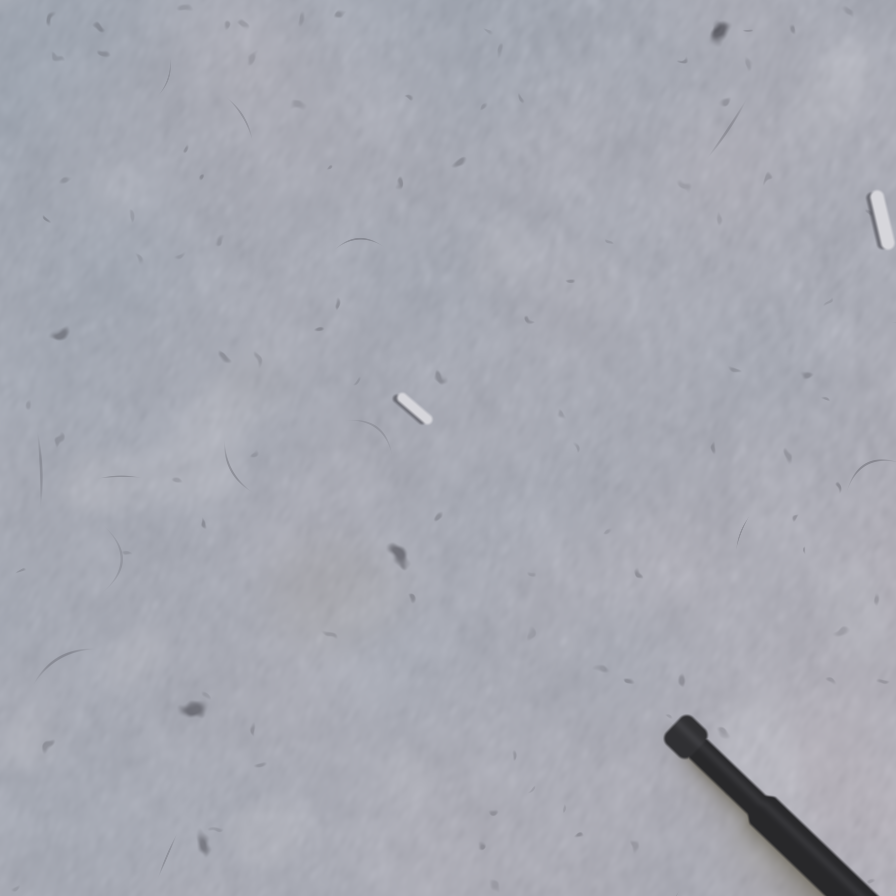
A WebGL 1 fragment shader for this texture:

```glsl
precision highp float;
uniform vec2 u_resolution;

const vec3 COOL = vec3(0.622, 0.648, 0.692);
const vec3 WARM = vec3(0.690, 0.684, 0.718);
const vec3 STAIN = vec3(0.63, 0.615, 0.60);
const vec3 PALE = vec3(0.73, 0.735, 0.765);
const vec3 GRIT = vec3(0.27, 0.27, 0.30);
const vec3 CHIP = vec3(0.84, 0.84, 0.86);
const vec3 ROD_DARK = vec3(0.155, 0.155, 0.165);
const vec3 ROD_LIGHT = vec3(0.25, 0.25, 0.265);
const vec3 ROD_SHADOW = vec3(0.43, 0.41, 0.35);
const vec2 ROD_START = vec2(0.764, 0.179);
const vec2 ROD_AXIS = vec2(0.722, -0.692);
const vec2 LIGHT_SHIFT = vec2(0.0035, 0.0025);
const float GRAIN = 0.013;
const float RELIEF = 0.015;
const float MOTTLE = 0.014;
const float EDGE = 0.0022;

vec3 hash3(vec2 cell) {
  vec3 q = fract(cell.xyx * vec3(0.1031, 0.1030, 0.0973));
  q += dot(q, q.yxz + 33.33);
  return fract((q.xxy + q.yzz) * q.zyx);
}

// Cellular noise: one soft bump of random sign per cell
float bumps(vec2 p) {
  vec2 cell = floor(p);
  float sum = 0.0;
  for (int j = -1; j <= 1; j++) {
    for (int i = -1; i <= 1; i++) {
      vec2 c = cell + vec2(i, j);
      vec3 h = hash3(c);
      vec2 d = p - c - h.xy;
      float f = max(0.0, 1.0 - dot(d, d));
      sum += (h.z * 2.0 - 1.0) * f * f * f;
    }
  }
  return sum;
}

// Scattered marks, size is (half length, half width) in canvas units
float marks(vec2 p, float cells, float share, vec2 size, float seed) {
  vec2 cell = floor(p * cells);
  float cover = 0.0;
  for (int j = -1; j <= 1; j++) {
    for (int i = -1; i <= 1; i++) {
      vec2 c = cell + vec2(i, j);
      vec3 h = hash3(c + seed);
      vec3 k = hash3(c + seed + 57.0);
      vec2 d = p - (c + 0.15 + 0.7 * h.xy) / cells;
      float turn = k.x * 3.14159;
      d = mat2(cos(turn), -sin(turn), sin(turn), cos(turn)) * d;
      d.y += d.x * d.x * (k.y - 0.5) * 40.0;
      float r = length(d / (size * (0.6 + 0.7 * k.z)));
      float mark = (1.0 - smoothstep(0.4, 1.4, r)) * (0.45 + 0.55 * k.y);
      cover = max(cover, mark * step(h.z, share));
    }
  }
  return cover;
}

float segment(vec2 p, vec2 a, vec2 b) {
  vec2 ab = b - a;
  return length(p - a - ab * clamp(dot(p - a, ab) / dot(ab, ab), 0.0, 1.0));
}

float fill(float dist) {
  float soft = max(EDGE, 0.75 / u_resolution.y);
  return 1.0 - smoothstep(-soft, soft, dist);
}

vec3 concrete(vec2 p) {
  // Broad cool and warm clouds, lighter towards the lower right
  float cloud = bumps(p * 3.1 + 4.0) + 0.6 * bumps(p * 7.3 + 19.0);
  float warmth = 0.50 + 0.32 * (p.x - 0.5) - 0.50 * (p.y - 0.5) + 0.32 * cloud;
  vec3 color = mix(COOL, WARM, clamp(warmth, 0.0, 1.25));
  color = mix(color, STAIN, 0.35 * smoothstep(0.35, 1.0, bumps(p * 5.0 + 71.0)));
  color = mix(color, PALE, 0.45 * smoothstep(0.35, 0.8, bumps(p * 8.0 + 113.0)));

  // Fine grain and relief lit from one side, rougher at the upper right
  vec2 q = mat2(0.88, 0.47, -0.47, 0.88) * p * vec2(1.0, 0.85);
  float rough = 0.65 + 0.7 * smoothstep(0.5, 1.2, p.x + 0.5 * p.y)
              + 0.4 * bumps(p * 6.0 + 31.0);
  float relief = bumps(q * 68.0) - bumps((q + LIGHT_SHIFT) * 68.0);
  float grain = bumps(q * vec2(150.0, 95.0) + 9.0);
  float mottle = bumps(p * 19.0 + 47.0) + 0.7 * bumps(p * 38.0 + 83.0);
  return color + GRAIN * grain + RELIEF * rough * relief + MOTTLE * mottle;
}

vec3 addGrit(vec3 color, vec2 p) {
  vec2 ragged = p + 0.0035 * vec2(bumps(p * 95.0), bumps(p * 95.0 + 40.0));
  color = mix(color, GRIT, 0.80 * marks(ragged, 6.0, 0.26, vec2(0.012, 0.007), 3.0));
  color = mix(color, GRIT, 0.30 * marks(ragged, 23.0, 0.17, vec2(0.006, 0.003), 11.0));
  return mix(color, GRIT, 0.35 * marks(p, 9.0, 0.16, vec2(0.025, 0.0013), 29.0));
}

vec3 addChip(vec3 color, vec2 p, vec2 a, vec2 b, float radius) {
  float shade = fill(segment(p + vec2(0.006, 0.001), a, b) - radius * 0.8);
  color = mix(color, GRIT, 0.6 * shade);
  return mix(color, CHIP, fill(segment(p, a, b) - radius));
}

vec3 addRod(vec3 color, vec2 p) {
  vec2 d = p - ROD_START;
  float along = dot(d, ROD_AXIS);
  float across = dot(d, vec2(-ROD_AXIS.y, ROD_AXIS.x));
  float halfWidth = mix(0.0145, 0.0205, smoothstep(0.110, 0.122, along));

  // Brown shadow on the lower left side
  float gap = max(-across - halfWidth, 0.0);
  float shadow = exp(-gap / (0.007 + 0.09 * max(along, 0.0)))
               * smoothstep(-0.03, 0.04, along) * step(across, 0.0);
  color = mix(color, ROD_SHADOW, 0.75 * shadow);

  // Blunt head and stepped shaft
  vec2 corner = abs(vec2(along - 0.002, across)) - vec2(0.009, 0.011);
  float head = length(max(corner, 0.0)) - 0.010;
  float shaft = max(abs(across) - halfWidth, -along);
  float gloss = exp(-pow((across - 0.35 * halfWidth) / 0.005, 2.0));
  vec3 rod = mix(ROD_DARK, ROD_LIGHT, 0.55 * gloss + 0.35 * fill(head));
  return mix(color, rod, fill(min(head, shaft)));
}

void main() {
  vec2 p = gl_FragCoord.xy / u_resolution.y;
  vec3 color = addGrit(concrete(p), p);
  color = addChip(color, p, vec2(0.449, 0.556), vec2(0.477, 0.532), 0.0055);
  color = addChip(color, p, vec2(0.979, 0.780), vec2(0.991, 0.729), 0.0075);
  gl_FragColor = vec4(addRod(color, p), 1.0);
}
```
